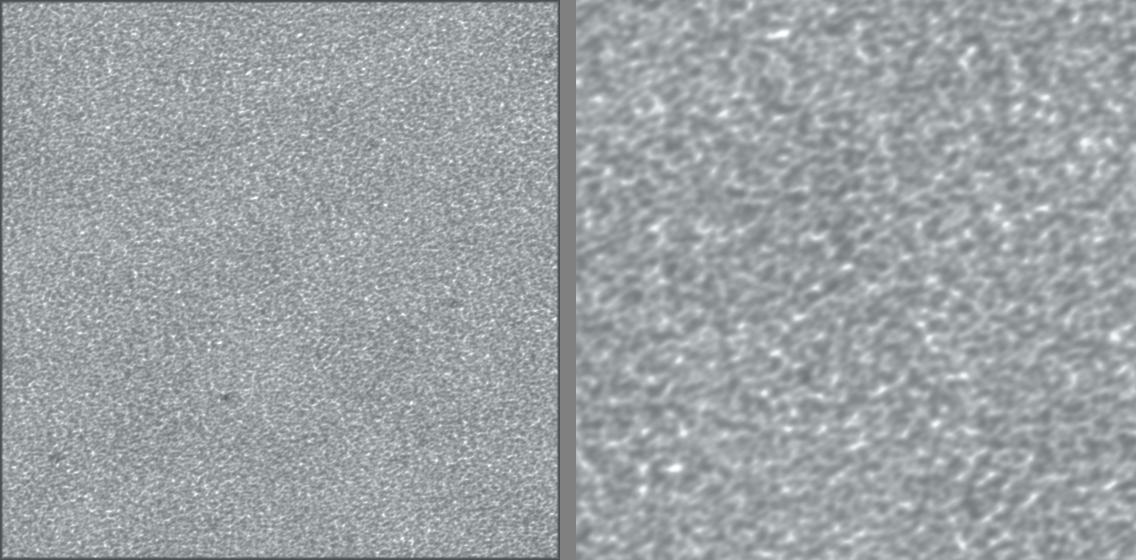
Left: the whole. Right: its middle third, enlarged.
A Shadertoy shader for this texture:

```glsl
// Fine blue-grey grain, like cast metal or rough paper, in a thin dark frame.
// Rotated layers of stretched gradient noise form the grain; a gentle tone
// curve lifts its peaks, and a loop scatters a few soft dark pits.

const vec3 TINT = vec3(-0.019, 0.003, 0.013);
const vec3 FRAME_COLOR = vec3(0.29, 0.315, 0.33);
const float MEAN_TONE = 0.634;
const float NOISE_DEVIATION = 0.22;
const int PIT_COUNT = 14;

// Integer hash: two values from 0 to 1 per lattice cell
vec2 hash2(vec2 cell, uint seed) {
    uvec2 q = uvec2(ivec2(cell)) * 1664525u + 1013904223u + seed * 7919u;
    q.x += q.y * 1664525u;
    q.y += q.x * 1664525u;
    q ^= q >> 16u;
    q.x += q.y * 1664525u;
    q.y += q.x * 1664525u;
    q ^= q >> 16u;
    return vec2(q & 65535u) / 65535.0;
}

float cornerSlope(vec2 cell, vec2 offset, uint seed) {
    float angle = 6.28319 * hash2(cell, seed).x;
    return dot(vec2(cos(angle), sin(angle)), offset);
}

float gradientNoise(vec2 p, uint seed) {
    vec2 cell = floor(p);
    vec2 f = p - cell;
    vec2 u = f * f * f * (f * (f * 6.0 - 15.0) + 10.0);
    vec2 e = vec2(1.0, 0.0);
    float low = mix(cornerSlope(cell, f, seed),
                    cornerSlope(cell + e.xy, f - e.xy, seed), u.x);
    float high = mix(cornerSlope(cell + e.yx, f - e.yx, seed),
                     cornerSlope(cell + e.xx, f - e.xx, seed), u.x);
    return mix(low, high, u.y);
}

vec2 rotate(vec2 p, float angle) {
    float c = cos(angle), s = sin(angle);
    return vec2(c * p.x + s * p.y, c * p.y - s * p.x);
}

// Grain height with a deviation near one
float grain(vec2 p) {
    float broad = gradientNoise(rotate(p, 0.15) * vec2(38.0, 62.0), 8u);
    float coarse = gradientNoise(rotate(p, 0.36) * vec2(78.0, 118.0), 1u);
    float medium = gradientNoise(rotate(p, 0.08) * vec2(108.0, 162.0), 2u);
    float fine = gradientNoise(rotate(p, 0.58) * vec2(150.0, 205.0), 3u);
    return (0.22 * broad + 0.56 * coarse + 0.60 * medium + 0.55 * fine)
         / NOISE_DEVIATION;
}

// Broad, faint clouds, slightly wider than tall
float clouds(vec2 p) {
    vec2 q = rotate(p, 0.1);
    return gradientNoise(q * vec2(5.0, 8.0), 4u)
         + 0.7 * gradientNoise(q * vec2(14.0, 22.0), 5u);
}

// Soft dark pits of varied size and depth
float pits(vec2 p) {
    float depth = 0.0;
    for (int i = 0; i < PIT_COUNT; i++) {
        vec2 id = vec2(float(i), 3.0);
        vec2 center = hash2(id, 6u);
        vec2 trait = hash2(id, 7u);
        vec2 d = rotate(p - center, 0.7 * trait.y - 0.1);
        d /= mix(0.005, 0.009, trait.x) * vec2(1.35, 0.85);
        depth += mix(0.07, 0.22, trait.y) * exp(-dot(d, d));
    }
    return depth;
}

// One inside the soft frame line, zero over the sheet
float frameMask(vec2 p) {
    vec2 edge = min(p, 1.0 - p);
    return 1.0 - smoothstep(0.0010, 0.0074, min(edge.x, edge.y));
}

void mainImage(out vec4 fragColor, in vec2 fragCoord) {
    vec2 p = fragCoord / iResolution.xy;

    // Nearly even tone spread, with a slight lift on the highest grains
    float height = grain(p);
    float cloud = clouds(p);
    float tone = MEAN_TONE + 0.062 * height + 0.006 * (height * height - 1.0);
    float glint = smoothstep(1.4, 3.2, height + 0.5 * cloud);
    tone += 0.06 * glint + 0.042 * cloud - pits(p);

    vec3 color = mix(vec3(tone) + TINT, FRAME_COLOR, frameMask(p));
    fragColor = vec4(clamp(color, 0.0, 1.0), 1.0);
}
```
